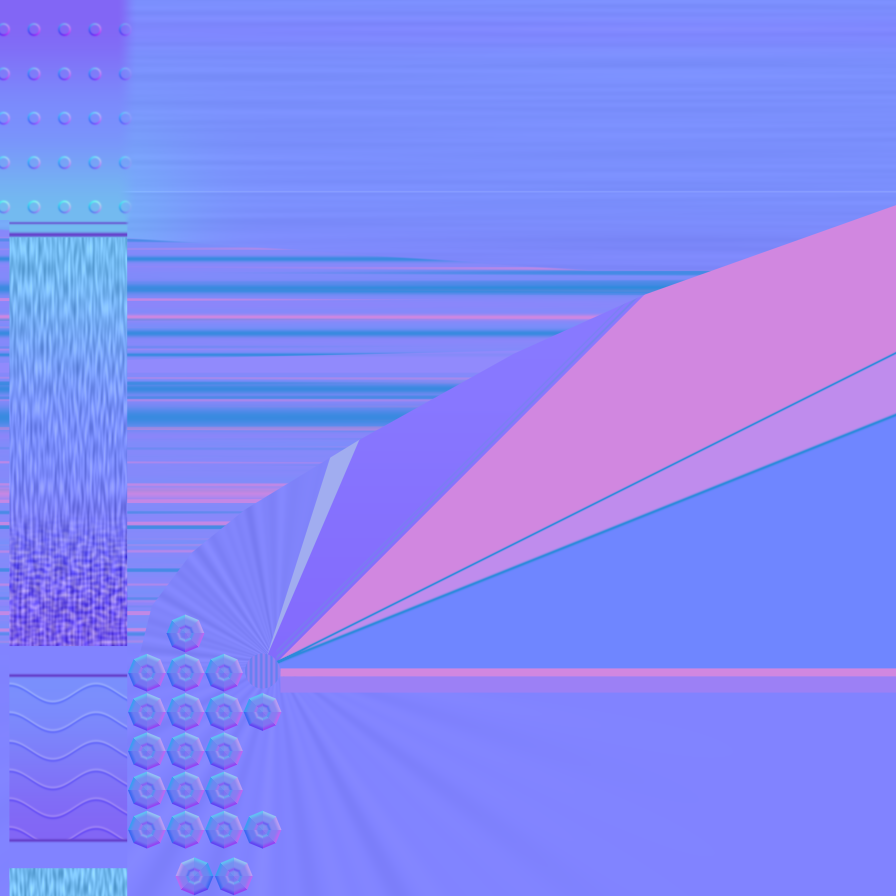
A WebGL 2 fragment shader for this texture map:

```glsl
#version 300 es
precision highp float;
// Normal map sheet: a relief strip, smeared streaks, a fan of flat facets and
// a grid of studs. Layers blend by signed distance; relief tilts red and green.
uniform vec2 u_resolution;
out vec4 fragColor;

const vec3 FLAT = vec3(.505, .515, 1), BLUE = vec3(.435, .525, 1), SKY = vec3(.48, .56, .99);
const vec3 PINK = vec3(.82, .53, .88), LILAC = vec3(.75, .55, .93), PURPLE = vec3(.51, .4, .96);
const vec3 TEAL = vec3(.17, .54, .86), CYAN = vec3(.45, .73, .94), DARK = vec3(.4, .26, .8);

float corner(vec2 i, vec2 f) {
  float a = 6.2832 * fract(sin(dot(i, vec2(127.1, 311.7))) * 43758.5);
  return dot(vec2(cos(a), sin(a)), f);
}
float noise(vec2 p) {
  vec2 i = floor(p), f = p - i, u = f * f * (3. - 2. * f), e = vec2(1, 0);
  return mix(mix(corner(i, f), corner(i + e, f - e), u.x),
    mix(corner(i + e.yx, f - e.yx), corner(i + 1., f - 1.), u.x), u.y);
}
float cover(float d, float aa) { return smoothstep(-aa, aa, d); }
float span(float v, float lo, float hi, float aa) { return cover(v - lo, aa) * cover(hi - v, aa); }
float bump(float d, float w) { return exp(-d * d / (w * w)); }
float above(vec2 q, float slope) { return (q.y - slope * q.x) / sqrt(1. + slope * slope); }

// Distance inside the fan outline; each side is a point and a slope
float fanInside(vec2 p) {
  vec3 side[7] = vec3[7](vec3(.156, .27, 4), vec3(.169, .323, 1.33), vec3(.215, .384, .81),
    vec3(.273, .431, .61), vec3(.401, .509, .558), vec3(.573, .605, .452), vec3(.719, .671, .356));
  float d = p.y - .253;
  for (int i = 0; i < 7; i++) d = min(d, -above(p - side[i].xy, side[i].z));
  return d;
}

vec3 sky(vec2 p) {
  vec3 c = mix(vec3(.49, .53, .98), SKY, smoothstep(.7, .79, p.y));
  c = mix(c, FLAT, bump(p.y - .965, .02) * .7);
  c = mix(c, vec3(.46, .69, .97), .85 * bump(p.y - .76, .11) * bump(max(p.x - .12, 0.), .1));
  return c + .03 * noise(vec2(p.x * 2., p.y * 170.)) + .06 * bump(p.y - .786, .001);
}

vec3 streaks(vec2 p) {
  // Each band: height, half width, 1 for pink
  vec3 band[8] = vec3[8](vec3(.534, .011, 0), vec3(.566, .006, 0), vec3(.604, .002, 0),
    vec3(.628, .004, 0), vec3(.678, .006, 0), vec3(.711, .003, 0),
    vec3(.646, .003, 1), vec3(.45, .007, 1));
  float x = p.x * .5, low = smoothstep(.55, .3, p.y);
  vec3 c = mix(vec3(.47, .56, .98), vec3(.56, .52, .98), .5 + noise(vec2(x, p.y * 75.)));
  c = mix(c, TEAL, .7 * smoothstep(.12, .42, noise(vec2(x + 4., p.y * 125.))));
  c = mix(c, PINK, .8 * smoothstep(.14, .4, noise(vec2(x + 9., p.y * 160.)) + .1 * low));
  for (int i = 0; i < 8; i++)
    c = mix(c, mix(TEAL, PINK, band[i].z), .85 * bump(p.y - band[i].x, band[i].y));
  return mix(c, vec3(.58, .54, .99), .85 * span(p.y, .584, .595 + .024 * p.x, .001));
}

vec3 fan(vec2 p, vec2 q, float aa) {
  vec2 s = p - vec2(.298, .268);
  vec3 c = mix(vec3(.515, .42, .99), vec3(.535, .475, 1), smoothstep(.25, .65, p.y));
  c = mix(c, vec3(.63, .68, .94), cover(above(s, 2.34), aa));
  vec3 rays = vec3(.5, .515, .98) + .07 * noise(vec2(atan(q.y, q.x) * 14., 2));
  c = mix(c, rays, cover(above(s, 3.14), aa));
  float right = cover(q.x, aa), top = above(q, 1.), mid = above(q, .5), low = above(q, .4);
  c = mix(c, SKY * .93, right * (bump(top - .004, .0012) + .6 * bump(top - .009, .001)));
  c = mix(c, PINK, right * cover(-top, aa));
  c = mix(c, LILAC, right * cover(-mid, aa));
  c = mix(c, BLUE, right * cover(-low, aa));
  return mix(c, TEAL, right * min(bump(mid, .0012) + bump(low, .0017), 1.));
}

// Riveted plate above a grained panel above a waved plate
vec3 strip(vec2 p, float aa) {
  vec3 plate = mix(CYAN, SKY, smoothstep(.76, .87, p.y));
  plate = mix(plate, PURPLE, smoothstep(.86, .98, p.y));
  vec2 q = p - vec2(.004, .967), pitch = vec2(.034, .0495);
  q -= pitch * round(q / pitch);
  plate.rg += q * 32. * bump(length(q) - .006, .0015) * step(.76, p.y);
  plate = mix(plate, DARK, bump(p.y - .738, .0025) + .7 * bump(p.y - .751, .0015));
  vec3 panel = mix(PURPLE * .95, SKY, smoothstep(.28, .53, p.y));
  panel = mix(panel, CYAN, smoothstep(.5, .73, p.y)) + .2 * noise(p * vec2(330, 45));
  panel.rg += .3 * smoothstep(.44, .36, p.y) * noise(p * vec2(130, 210));
  vec3 waved = mix(PURPLE, SKY, smoothstep(.06, .24, p.y));
  float w = p.y - .226 + .01 * cos(65. * (p.x - .059));
  w -= .032 * round(w / .032);
  waved.rg += 110. * w * bump(w, .0018);
  waved = mix(FLAT, waved, span(p.y, .062, .245, aa));
  waved = mix(waved, DARK, bump(p.y - .246, .0018) + bump(p.y - .062, .0018));
  waved = mix(waved, CYAN + .25 * noise(p * vec2(300, 60)), cover(.031 - p.y, aa));
  return mix(mix(waved, panel, cover(p.y - .279, aa)), plate, cover(p.y - .735, aa));
}

// Octagonal stud with a bevelled edge and a ringed centre
vec3 stud(vec3 c, vec2 q, float r, float aa) {
  float a = (floor(atan(q.y, q.x) / .7854) + .5) * .7854;
  vec2 facet = vec2(cos(a), sin(a));
  float e = dot(q, facet) / r;
  vec2 tilt = facet * (.06 + .22 * smoothstep(.68, .95, e) - .2 * bump(e - .36, .08));
  return mix(c, vec3(vec2(.48, .51) + tilt, .95), cover((.95 - e) * r, aa));
}

void main() {
  vec2 p = gl_FragCoord.xy / u_resolution, q = p - vec2(.3086, .2604);
  float aa = .7 / u_resolution.y, right = cover(p.x - .313, aa);
  vec3 c = mix(sky(p), streaks(p), cover(max(.744 - .07 * p.x, .698) - p.y, .0015));
  c = mix(c, FLAT + .05 * noise(vec2(atan(q.y, -q.x) * 9., 5)) * bump(q.x, .3), cover(.281 - p.y, aa));
  c = mix(c, fan(p, q, aa), cover(fanInside(p), aa));
  c = mix(c, vec3(.61, .5, .96), right * span(p.y, .227, .245, aa));
  c = mix(c, PINK, right * span(p.y, .245, .254, aa));
  float start = p.y > .755 ? -.01 : .0105, soft = mix(aa, .012, smoothstep(.74, .78, p.y));
  c = mix(c, strip(p, aa), cover(p.x - start, aa) * cover(.142 - p.x, soft));
  // Stud grid, bottom pair and lined hub
  vec2 pitch = vec2(.043, -.0438), g = p - vec2(.164, .293), id = round(g / pitch);
  float last = id.y == 2. || id.y == 5. ? 3. : 2.;
  bool used = id.y == 0. ? id.x == 1. : id.y > 0. && id.y < 6. && id.x >= 0. && id.x <= last;
  if (used) c = stud(c, g - id * pitch, .0205, aa);
  c = stud(c, vec2(abs(p.x - .239) - .022, p.y - .022), .0205, aa);
  vec2 knob = p - vec2(.293, .251);
  c = mix(c, vec3(.49 + .1 * sin(knob.x * 1100.), .5, .95), cover(.0195 - length(knob), aa));
  fragColor = vec4(c, 1);
}
```
